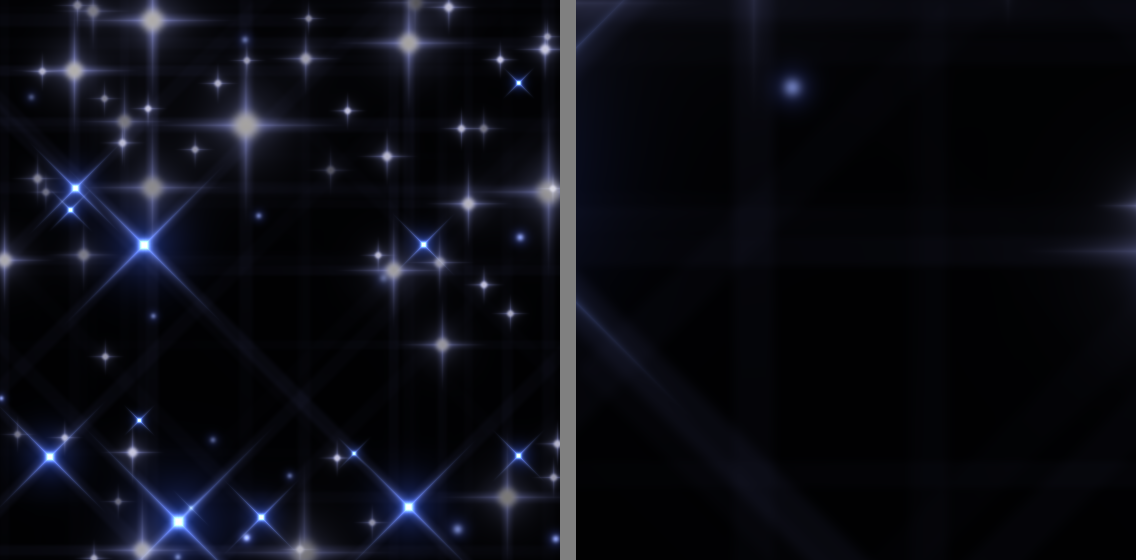
Left: the whole. Right: its middle third, enlarged.
Write a Shadertoy shader that draws this background.

```glsl
#define CROSS_COUNT 54
#define BLUE_COUNT 13
#define ORB_COUNT 13
#define VOID_CENTER vec2(0.44, 0.42)
#define VOID_RADIUS 0.24
#define SKY vec3(0.003, 0.004, 0.009)
#define LAVENDER vec3(0.43, 0.45, 0.66)
#define PEARL vec3(0.70, 0.69, 0.68)
#define AZURE vec3(0.12, 0.36, 0.95)
#define STEEL vec3(0.40, 0.49, 0.82)
#define ICE vec3(0.78, 0.93, 1.0)
#define STREAK vec3(0.032, 0.034, 0.060)

float hash(float n) {
    return fract(sin(n * 127.1 + 3.7) * 43758.5453);
}

// Evenly spread position with random jitter
vec2 scatter(float id, float seed) {
    vec2 jitter = vec2(hash(id + seed), hash(id + seed + 51.3));
    return fract(id * vec2(0.7549, 0.5698) + 0.3 * jitter + hash(seed));
}

// Pushes positions out of an empty disc, then folds them back inside the canvas
vec2 clearVoid(vec2 p) {
    vec2 d = p - VOID_CENTER;
    float r = max(length(d), 0.001);
    p = VOID_CENTER + d / r * sqrt(r * r + VOID_RADIUS * VOID_RADIUS);
    return 1.0 - abs(1.0 - abs(p));
}

float glow(float r, float radius) {
    float k = r / radius;
    return exp(-k * k);
}

// Tapered ray: distance along and across, total length, relative width
float ray(float along, float across, float len, float width) {
    float taper = max(1.0 - along / len, 0.0);
    return taper * sqrt(taper) * exp(-across / (0.0015 + width * len * taper));
}

float rayPair(vec2 a, float len, float width) {
    return max(ray(a.x, a.y, len, width), ray(a.y, a.x, len, width));
}

// Wide, faint bands reaching far beyond the rays
float streaks(vec2 a, float width) {
    vec2 band = 1.0 - smoothstep(vec2(0.4 * width), vec2(width), a);
    return band.y * exp(-a.x / 0.4) + band.x * exp(-a.y / 0.4);
}

vec3 crossStar(vec2 p, float len, float brightness) {
    vec2 a = abs(p);
    float r = length(p);
    float large = smoothstep(0.04, 0.12, len);
    float halo = exp(-r / (0.23 * len));
    vec3 light = LAVENDER * (0.65 * halo + 0.8 * rayPair(a, len, 0.05));
    light += STREAK * large * streaks(a, 0.006 + 0.06 * len);
    // Flat core, paler and warmer on large stars
    vec3 heart = mix(vec3(0.80, 0.80, 0.90), PEARL, large);
    float k = r / (0.0015 + 0.12 * len);
    return mix(light, heart, exp(-k * k * k)) * brightness;
}

vec3 blueStar(vec2 p, float len, float brightness) {
    vec2 a = abs(vec2(p.x + p.y, p.x - p.y)) * 0.7071;
    float r = length(p);
    vec3 light = STEEL * 0.85 * rayPair(a, len, 0.014);
    light += AZURE * 0.8 * exp(-r / (0.002 + 0.05 * len));
    light += vec3(0.06, 0.09, 0.24) * glow(r, 0.36 * len);
    light += ICE * glow(r, 0.0025 + 0.028 * len);
    light += STREAK * smoothstep(0.04, 0.15, len) * streaks(a, 0.018);
    return light * brightness;
}

vec3 orb(vec2 p, float radius, float brightness) {
    float r = length(p);
    vec3 light = vec3(0.60, 0.66, 0.84) * glow(r, radius);
    light += vec3(0.13, 0.17, 0.42) * glow(r, 2.3 * radius);
    return light * brightness;
}

vec3 screen(vec3 base, vec3 light) {
    return base + min(light, 1.0) * (1.0 - base);
}

void mainImage(out vec4 fragColor, in vec2 fragCoord) {
    vec2 uv = fragCoord / iResolution.y;
    vec2 aspect = vec2(iResolution.x / iResolution.y, 1.0);
    vec3 col = SKY;

    // White stars with upright rays, mostly small
    for (int i = 0; i < CROSS_COUNT; i++) {
        float id = float(i);
        vec2 spot = scatter(id, 11.0);
        spot.y = pow(spot.y, 0.7);
        float len = mix(0.036, 0.185, pow((id + 1.0) / float(CROSS_COUNT), 4.0));
        float brightness = mix(0.35, 1.0, sqrt(hash(id + 77.0)));
        col = screen(col, crossStar(uv - clearVoid(spot) * aspect, len, brightness));
    }

    // Blue stars with diagonal rays
    for (int i = 0; i < BLUE_COUNT; i++) {
        float id = float(i);
        vec2 spot = mix(vec2(0.5), clearVoid(scatter(id, 29.0)), 0.88);
        float len = mix(0.04, 0.25, pow((id + 1.0) / float(BLUE_COUNT), 2.6));
        float brightness = mix(0.4, 1.0, smoothstep(0.0, 0.6, hash(id + 140.0) + 2.0 * len));
        col = screen(col, blueStar(uv - spot * aspect, len, brightness));
    }

    // Soft round lights
    for (int i = 0; i < ORB_COUNT; i++) {
        float id = float(i);
        float radius = mix(0.004, 0.009, hash(id + 210.0));
        float brightness = mix(0.35, 1.0, hash(id + 260.0));
        col = screen(col, orb(uv - scatter(id, 43.0) * aspect, radius, brightness));
    }

    fragColor = vec4(col, 1.0);
}
```
